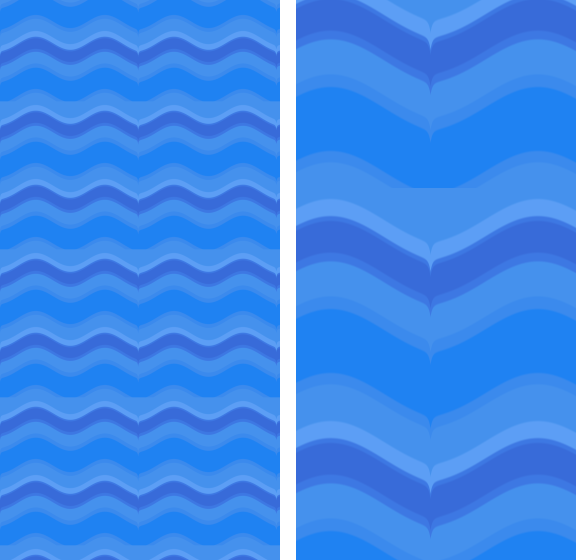
Left: the whole. Right: its middle third, enlarged.
This pattern is drawn by a WebGL 2 fragment shader. Its source:

```glsl
#version 300 es
precision highp float;
// Layered blue waves on a grid of tiles, two crests wide and two swells high.
// Each swell is a stack of flat bands displaced by one cosine; a small dip marks
// the tile sides, and the tops of tiles are cut straight. Supersampled edges.
uniform vec2 u_resolution;
out vec4 fragColor;

const vec2 TILE = vec2(0.4935, 0.2643);   // tile size as a share of the canvas
const float SWELL = 101.5;                // band stack height, 203 units per tile

// Depth of the wave line below its crest, u in 0..1 across a tile
float waveDepth(float u) {
    float side = min(u, 1.0 - u) * 189.5;
    float wave = 9.0 - 9.0 * cos(12.56637 * (u - 0.259));
    return wave + 2.5 * exp(-side / 7.0) + 5.0 * exp(-side / 0.8);
}

// Lays a new band over the colour above it
vec3 band(vec3 above, vec3 below, float depth, float edge) {
    return mix(above, below, smoothstep(edge - 0.6, edge + 0.6, depth));
}

vec3 swellColor(float depth) {
    vec3 foam = vec3(0.36, 0.62, 0.96);
    vec3 water = vec3(0.27, 0.57, 0.93);
    vec3 shade = vec3(0.24, 0.47, 0.89);
    vec3 deep = vec3(0.22, 0.42, 0.85);
    vec3 fringe = vec3(0.23, 0.54, 0.93);
    vec3 bright = vec3(0.12, 0.51, 0.95);

    // Foam line and dark shadow
    vec3 c = band(water, foam, depth, 0.0);
    c = band(c, shade, depth, 7.8);
    c = band(c, deep, depth, 10.0);
    c = band(c, shade, depth, 24.5);
    // Open water, then the bright trough with its fringes
    c = band(c, water, depth, 28.5);
    c = band(c, fringe, depth, 44.5);
    c = band(c, bright, depth, 50.3);
    c = band(c, fringe, depth, 79.5);
    return band(c, water, depth, 84.7);
}

vec3 pattern(vec2 uv) {
    vec2 cell = fract(vec2(uv.x, 1.0 - uv.y - 0.181) / TILE);
    float depth = cell.y * 203.0 - 5.0 - waveDepth(cell.x);
    // Above the first crest the tile is plain water
    if (depth > SWELL - 2.0) depth -= SWELL;
    return swellColor(depth);
}

void main() {
    vec3 sum = vec3(0.0);
    for (int i = 0; i < 9; i++) {
        vec2 offset = (vec2(i % 3, i / 3) - 1.0) / 3.0;
        sum += pattern((gl_FragCoord.xy + offset) / u_resolution);
    }
    fragColor = vec4(sum / 9.0, 1.0);
}
```
